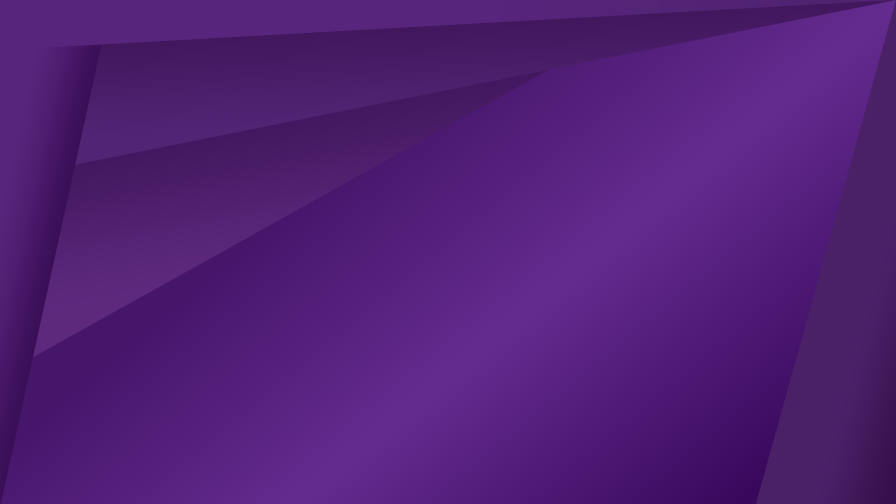
Reproduce this background procedurally as a Shadertoy shader.

```glsl
// Folded purple sheets: a large panel with a diagonal sheen, framed by
// overlapping strips that fan out from the upper right corner.
// Each strip is a half-plane shaded by its distance from a fold line.

const vec2 CORNER = vec2(1.778, 1.0);

const vec3 SHEEN       = vec3(0.392, 0.170, 0.560);
const vec3 PANEL_LEFT  = vec3(0.275, 0.085, 0.420);
const vec3 PANEL_RIGHT = vec3(0.220, 0.030, 0.360);
const vec3 FOLD_SHADE  = vec3(0.258, 0.088, 0.365);
const vec3 UPPER_LIGHT = vec3(0.318, 0.145, 0.455);
const vec3 LOWER_LIGHT = vec3(0.360, 0.160, 0.490);
const vec3 FRAME_LIGHT = vec3(0.340, 0.145, 0.485);
const vec3 FRAME_SHADE = vec3(0.225, 0.050, 0.335);
const vec3 SIDE_LIGHT  = vec3(0.292, 0.125, 0.405);
const vec3 SIDE_SHADE  = vec3(0.205, 0.055, 0.285);

// Signed distance to the line a-b, positive on the left of its direction
float lineSide(vec2 p, vec2 a, vec2 b) {
    vec2 along = normalize(b - a);
    return dot(p - a, vec2(-along.y, along.x));
}

// Smooth coverage of the positive side of an edge
float cover(float side, float pixel) {
    return smoothstep(-0.7 * pixel, 0.7 * pixel, side);
}

// Diagonal sheen that falls off to a different shade on either side
vec3 sheenPanel(vec2 p) {
    float across = dot(p - vec2(1.134, 0.456), normalize(vec2(0.64, -0.77)));
    vec3 shade = across < 0.0 ? PANEL_LEFT : PANEL_RIGHT;
    float reach = across < 0.0 ? 0.46 : 0.57;
    return mix(SHEEN, shade, min(abs(across) / reach, 1.0));
}

void mainImage(out vec4 fragColor, in vec2 fragCoord) {
    vec2 p = fragCoord / iResolution.xy * vec2(CORNER.x, 1.0);
    float pixel = 1.0 / iResolution.y;

    // Fold lines
    float top   = lineSide(p, vec2(0.0, 0.9005), CORNER);
    float upper = lineSide(p, vec2(0.153, 0.674), CORNER);
    float lower = lineSide(p, vec2(0.067, 0.292), vec2(1.088, 0.861));
    float left  = lineSide(p, vec2(0.0015, 0.0), vec2(0.201, 0.910));
    float right = -lineSide(p, vec2(1.5, 0.0), CORNER);

    // Strip shading
    vec3 lowerBand = mix(FOLD_SHADE, LOWER_LIGHT, smoothstep(-0.06, 0.29, -upper));
    vec3 upperBand = mix(FOLD_SHADE, UPPER_LIGHT, clamp(-top / 0.18, 0.0, 1.0));
    vec3 sideStrip = mix(SIDE_LIGHT, SIDE_SHADE, smoothstep(0.10, 0.28, right));
    vec3 leftStrip = mix(FRAME_SHADE, FRAME_LIGHT, smoothstep(-0.02, 0.13, left));
    vec3 topStrip  = mix(FRAME_LIGHT, SIDE_LIGHT, 0.6 * smoothstep(0.9, 1.8, p.x));

    // Layers from back to front
    vec3 color = sheenPanel(p);
    color = mix(color, lowerBand, cover(lower, pixel));
    color = mix(color, upperBand, cover(upper, pixel));
    color = mix(color, sideStrip, cover(right, pixel));
    color = mix(color, leftStrip, cover(left, pixel));
    color = mix(color, topStrip, cover(top, pixel));

    fragColor = vec4(color, 1.0);
}
```
